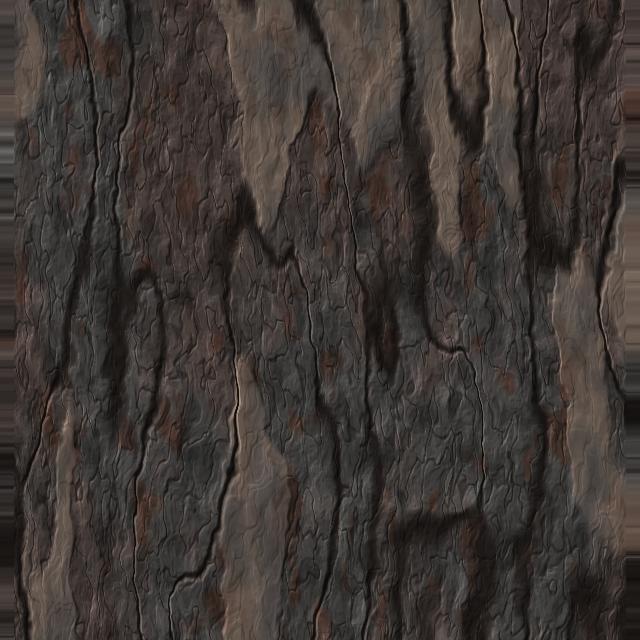
Give the GLSL for this texture, as a Shadertoy shader.

```glsl
// Weathered pine bark: upright plates, flaky scales and dark broken fissures.
// A height field of warped, terraced gradient noise is lit from the upper left
// and tinted by layer; the narrow side margins smear the outermost column.

const vec3 GREY_CRUST = vec3(0.235, 0.232, 0.228);
const vec3 UMBER_CRUST = vec3(0.255, 0.218, 0.205);
const vec3 PLATE_BROWN = vec3(0.365, 0.315, 0.280);
const vec3 PLATE_GREY = vec3(0.310, 0.290, 0.278);
const vec3 RUST = vec3(0.245, 0.165, 0.135);
const vec3 FISSURE_DARK = vec3(0.105, 0.088, 0.080);
const float MARGIN = 0.021;

struct Bark {
    float height;   // relief used for lighting
    float rough;    // fine grain
    float plate;    // 1 on smooth raised plates
    float fissure;  // 1 in deep gaps
    float crack;    // 1 in thin cracks between scales
};

vec2 randomGradient(vec2 cell) {
    vec2 k = vec2(dot(cell, vec2(127.1, 311.7)), dot(cell, vec2(269.5, 183.3)));
    return 2.0 * fract(sin(k) * 43758.5) - 1.0;
}

float gradientNoise(vec2 p) {
    vec2 i = floor(p);
    vec2 f = p - i;
    vec2 u = f * f * f * (f * (f * 6.0 - 15.0) + 10.0);
    vec2 e = vec2(1.0, 0.0);
    float a = dot(randomGradient(i), f);
    float b = dot(randomGradient(i + e.xy), f - e.xy);
    float c = dot(randomGradient(i + e.yx), f - e.yx);
    float d = dot(randomGradient(i + e.xx), f - e.xx);
    return mix(mix(a, b, u.x), mix(c, d, u.x), u.y);
}

float fbm(vec2 p, int octaves) {
    float sum = 0.0;
    float amplitude = 1.0;
    for (int i = 0; i < octaves; i++) {
        sum += amplitude * gradientNoise(p);
        p = p * 2.03 + vec2(17.3, 9.1);
        amplitude *= 0.55;
    }
    return sum;
}

// Gentle treads ending in steep steps, like overlapping flakes
float terrace(float value, float steps) {
    float s = value * steps;
    float f = fract(s);
    return (floor(s) + mix(0.3 * f, 1.0, smoothstep(0.7, 1.0, f))) / steps;
}

// Sway the columns and fray their edges
vec2 warpGrain(vec2 p) {
    float sway = gradientNoise(p * vec2(3.0, 2.2) + 4.7);
    vec2 fray = vec2(fbm(p * vec2(24.0, 15.0), 3), fbm(p * vec2(19.0, 11.0) + 31.0, 2));
    return p + vec2(0.05 * sway, 0.0) + fray * vec2(0.012, 0.022);
}

Bark sampleBark(vec2 p) {
    Bark bark;
    vec2 q = warpGrain(p);

    // Long gaps, opening and closing along their length
    float gap = fbm(q * vec2(8.0, 1.6) + 2.3, 2);
    float opening = smoothstep(-0.3, 0.35, gradientNoise(p * vec2(5.0, 3.5) + 12.0));
    bark.fissure = 1.0 - smoothstep(0.0, mix(0.025, 0.14, opening), abs(gap));

    // Tall smooth plates
    float plateField = fbm(q * vec2(6.5, 1.5) + 53.0, 2);
    bark.plate = smoothstep(0.13, 0.18, plateField) * (1.0 - bark.fissure);

    // Scales and grain
    float scales = fbm(q * vec2(19.0, 7.0) + 71.0, 3);
    bark.rough = fbm(q * vec2(36.0, 16.0) + 8.0, 4);
    float seam = fbm(q * vec2(29.0, 9.0) + 40.0, 3);
    bark.crack = (1.0 - smoothstep(0.0, 0.07, abs(seam))) * (1.0 - 0.65 * bark.plate);

    float grainDepth = mix(0.32, 0.10, bark.plate);
    bark.height = 0.45 * terrace(scales, 5.0) + grainDepth * terrace(bark.rough, 4.0)
        + 0.22 * bark.plate - 0.40 * bark.fissure - 0.10 * bark.crack;
    return bark;
}

vec3 barkColour(vec2 p, Bark bark) {
    float region = gradientNoise(p * vec2(4.5, 1.7) + 90.0);
    float patchTone = fbm(p * vec2(15.0, 6.0) + 23.0, 3);
    float rustField = fbm(p * vec2(21.0, 8.0) + 64.0, 3);

    vec3 crust = mix(GREY_CRUST, UMBER_CRUST, smoothstep(-0.2, 0.2, region + 0.4 * patchTone));
    vec3 plate = mix(PLATE_GREY, PLATE_BROWN, smoothstep(-0.3, 0.3, patchTone));
    vec3 colour = mix(crust, plate, bark.plate);
    colour = mix(colour, RUST, 0.75 * smoothstep(0.15, 0.42, rustField) * (1.0 - 0.6 * bark.plate));

    float grain = mix(0.50, 0.20, bark.plate) * bark.rough;
    colour *= 1.0 + grain + 0.22 * patchTone;
    colour = mix(colour, FISSURE_DARK, 0.45 * bark.crack);
    return mix(colour, FISSURE_DARK * (1.0 + 0.5 * bark.rough), 0.92 * bark.fissure);
}

void mainImage(out vec4 fragColor, in vec2 fragCoord) {
    vec2 p = fragCoord / iResolution.xy;
    p.x = clamp(p.x, MARGIN, 1.0 - MARGIN);

    // Relief: bright where the surface falls away toward the light
    vec2 towardLight = 0.0032 * vec2(-0.65, 0.76);
    Bark bark = sampleBark(p);
    float slope = bark.height - sampleBark(p + towardLight).height;
    float light = clamp(2.6 * slope, -0.5, 0.5);

    vec3 colour = barkColour(p, bark) * (1.0 + light);
    colour += vec3(0.050, 0.040, 0.032) * smoothstep(0.2, 0.5, light);
    fragColor = vec4(clamp(colour, 0.0, 1.0), 1.0);
}
```
